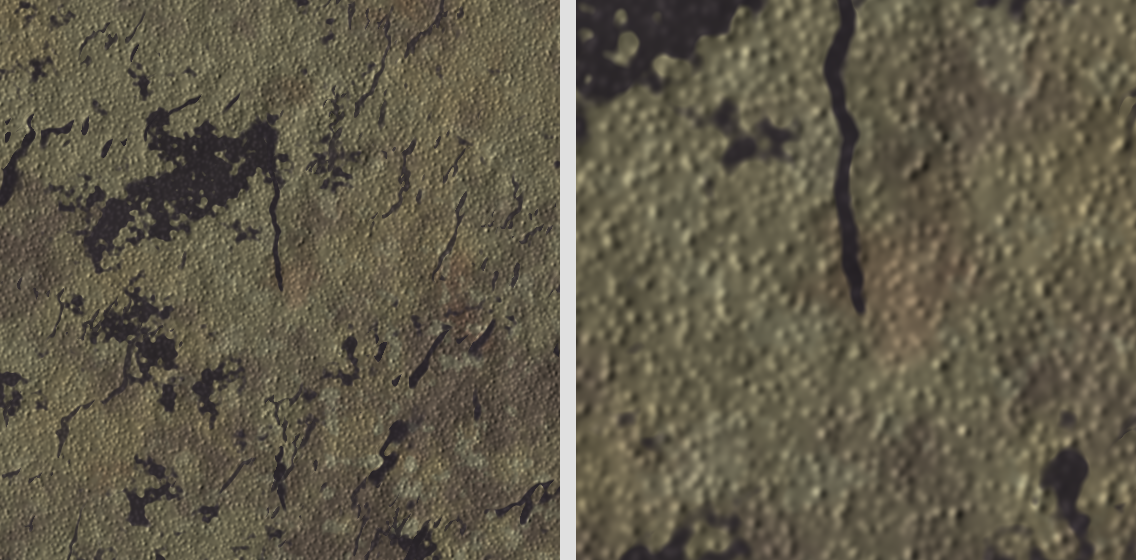
Left, the full canvas; right, a detail of the centre.
A Shadertoy shader for this texture:

```glsl
// Mossy tundra seen from above: olive turf with brown heath and pale lichen.
// Soft random grains and fbm give side-lit relief; noise contours form ragged
// shadowed banks, and warped segments place the broken dark ground.
const vec3 OLIVE  = vec3(0.410, 0.390, 0.305);
const vec3 TAN    = vec3(0.435, 0.395, 0.295);
const vec3 HEATH  = vec3(0.325, 0.288, 0.250);
const vec3 LICHEN = vec3(0.480, 0.475, 0.390);
const vec3 RUST   = vec3(0.350, 0.270, 0.220);
const vec3 SHADOW = vec3(0.155, 0.138, 0.158);
const vec2  SUN          = vec2(-0.96, 0.28);
const float GRAIN_SCALE  = 135.0;
const float CLUMP_SCALE  = 75.0;
const float GRAIN_RELIEF = 0.60;
const float TURF_RELIEF  = 1.9;
const float BANK_WIDTH   = 0.013;

float hash(vec2 p) {
    return fract(sin(dot(p, vec2(127.1, 311.7))) * 43758.5453);
}

float noise(vec2 p) {
    vec2 i = floor(p), f = fract(p);
    f = f * f * (3.0 - 2.0 * f);
    return mix(mix(hash(i), hash(i + vec2(1, 0)), f.x),
               mix(hash(i + vec2(0, 1)), hash(i + vec2(1, 1)), f.x), f.y);
}

float fbm(vec2 p) {
    float sum = 0.0, amp = 0.533;
    for (int i = 0; i < 4; i++) {
        sum += amp * noise(p);
        p = mat2(1.6, 1.2, -1.2, 1.6) * p + 7.3;
        amp *= 0.5;
    }
    return sum;
}

// Height of scattered soft grains of random size; the mean is near 0.3.
float grains(vec2 p) {
    p = mat2(0.8, 0.6, -0.6, 0.8) * p;
    vec2 cell = floor(p);
    float height = 0.0;
    for (int y = -1; y <= 1; y++)
    for (int x = -1; x <= 1; x++) {
        vec2 c = cell + vec2(x, y);
        vec2 d = c + vec2(hash(c), hash(c + 41.7)) - p;
        height += hash(c + 93.1) * exp(-5.0 * dot(d, d));
    }
    return height;
}

// x = distance to segment ab, y = position along it.
vec2 segment(vec2 p, vec2 a, vec2 b) {
    float t = clamp(dot(p - a, b - a) / dot(b - a, b - a), 0.0, 1.0);
    return vec2(length(p - mix(a, b, t)), t);
}

// Bank along a noise contour: x = shadow behind the crest, y = sunlit rim.
vec2 bank(vec2 p, vec2 freq, float width, float seed) {
    const float e = 0.004;
    mat2 lean = mat2(freq.x, 0.0, -0.3 * freq.x, freq.y);
    float n = fbm(lean * p + seed);
    vec2 grad = vec2(fbm(lean * (p + vec2(e, 0)) + seed),
                     fbm(lean * (p + vec2(0, e)) + seed)) - n;
    float slope = length(grad / e);
    float d = (n - 0.5) / max(slope, 0.8);
    float facing = smoothstep(0.1, 0.8, dot(grad / e, SUN) / max(slope, 0.01));
    float gate = noise(p * 5.5 + seed * 2.3) + 0.12 * smoothstep(0.6, 1.0, p.y);
    gate = smoothstep(0.50, 0.76, gate) * facing;
    float w = width * (0.2 + 0.8 * gate) * (0.4 + 1.2 * noise(p * 45.0));
    float shade = smoothstep(0.003, -0.001, d) * smoothstep(-1.9 * w, -0.7 * w, d);
    float rim = smoothstep(0.006, 0.0, abs(d - 0.006));
    return vec2(shade * smoothstep(0.0, 0.3, gate), rim * gate);
}

// Broken dark ground, speckled with grains that stay lit.
float brokenGround(float core, float rough, float clump) {
    return smoothstep(0.0, 0.35, 0.9 * max(core, -1.0) + 2.1 * (rough - 0.5) - 0.12 - 0.6 * clump);
}

void mainImage(out vec4 fragColor, in vec2 fragCoord) {
    vec2 p = fragCoord / iResolution.y;
    vec2 warp = vec2(fbm(p * 9.0), fbm(p * 9.0 + 31.0)) - 0.5;

    // Ground cover
    float patchy = fbm(p * 18.0 + 5.0);
    vec2 toLow = p - vec2(0.76, 0.22), toTop = p - vec2(0.72, 0.95);
    float low = exp(-7.0 * dot(toLow, toLow)), top = exp(-22.0 * dot(toTop, toTop));
    float heath = fbm(p * 3.5 + 11.0) + 0.8 * (patchy - 0.5) + 0.30 * low + 0.28 * top;
    vec3 col = mix(OLIVE, TAN, smoothstep(0.4, 0.75, fbm(p * 4.0 + 23.0)));
    col = mix(col, HEATH, smoothstep(0.46, 0.95, heath));
    col = mix(col, RUST, 0.5 * smoothstep(0.66, 0.8, fbm(p * 6.0 + 57.0)));
    float lichen = smoothstep(0.54, 0.74, fbm(p * 34.0 + 71.0));
    col = mix(col, LICHEN, lichen * (0.2 + 0.55 * low));

    // Side-lit relief of turf and grains
    float grain = grains(p * GRAIN_SCALE);
    float grainToSun = grains((p + 0.0025 * SUN) * GRAIN_SCALE);
    float turf = fbm(p * 18.0) - fbm((p + 0.005 * SUN) * 18.0);
    float light = 1.0 + TURF_RELIEF * turf * (0.5 + noise(p * 6.0 + 3.0));
    light += GRAIN_RELIEF * (grain - grainToSun) + 0.18 * (grain - 0.31);

    // Ragged banks
    vec2 large = bank(p + 0.03 * warp, vec2(7.0, 4.5), BANK_WIDTH, 17.0);
    vec2 small = bank(p, vec2(13.0, 9.0), 0.6 * BANK_WIDTH, 43.0);
    col *= light * (1.0 + 0.22 * max(large.y, 0.7 * small.y));

    // Broken dark ground, scattered hollows and the long tapering crack
    float clump = grains(p * CLUMP_SCALE), rough = fbm(p * 24.0 + 37.0);
    vec2 q = p + 0.12 * warp;
    float upper = 1.0 - segment(q, vec2(0.18, 0.58), vec2(0.44, 0.72)).x / 0.105;
    float lower = 1.0 - segment(q, vec2(0.20, 0.48), vec2(0.36, 0.30)).x / 0.070;
    float hollows = 2.2 * (fbm(p * 7.0 + 64.0) - 0.60) - 0.15 * p.x;
    float broken = brokenGround(max(upper, max(0.8 * lower, hollows)), rough, clump);
    vec2 crack = segment(q + 0.03 * (rough - 0.5), vec2(0.46, 0.81), vec2(0.487, 0.50));
    float width = mix(0.019, 0.003, crack.y) * (0.4 + 1.2 * noise(p * 35.0));
    float cut = smoothstep(width + 0.003, 0.5 * width, crack.x);

    float dark = max(max(large.x, 0.8 * small.x), max(0.95 * broken, cut));
    col = mix(col, SHADOW * (0.8 + 0.3 * patchy + 0.25 * grain), 0.95 * dark);
    fragColor = vec4(clamp(col, 0.0, 1.0), 1.0);
}
```
